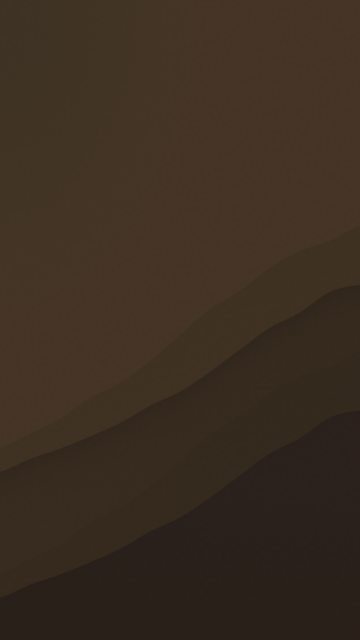
Reproduce this background procedurally as a WebGL 2 fragment shader.

```glsl
#version 300 es
precision highp float;

uniform vec2 u_resolution;
out vec4 outColor;

const int LAST = 12;
const float REPEAT_DROP = 0.1966;

// Ridge heights at even steps from the left side to the right
const float UPPER_RIDGE[13] = float[13](
    0.301, 0.323, 0.346, 0.378, 0.402, 0.436, 0.477,
    0.517, 0.546, 0.582, 0.608, 0.624, 0.647);
const float LOWER_RIDGE[13] = float[13](
    0.263, 0.283, 0.299, 0.318, 0.339, 0.366, 0.388,
    0.419, 0.454, 0.488, 0.512, 0.544, 0.555);

// Smooth Catmull-Rom curve through the ridge heights
float ridgeHeight(float ridge[13], float x) {
    float s = clamp(x, 0.0, 1.0) * float(LAST);
    int i = min(int(s), LAST - 1);
    float t = s - float(i);
    float a = ridge[max(i - 1, 0)];
    float b = ridge[i];
    float c = ridge[i + 1];
    float d = ridge[min(i + 2, LAST)];
    return b + 0.5 * t * (c - a + t * (2.0 * a - 5.0 * b + 4.0 * c - d
         + t * (3.0 * (b - c) + d - a)));
}

vec2 hash2(vec2 p) {
    vec2 q = vec2(dot(p, vec2(127.1, 311.7)), dot(p, vec2(269.5, 183.3)));
    return fract(sin(q) * 43758.5);
}

// Distance to the nearest scattered cell point
float cellular(vec2 p) {
    vec2 cell = floor(p);
    float nearest = 1.0;
    for (int y = -1; y <= 1; y++) {
        for (int x = -1; x <= 1; x++) {
            vec2 neighbour = cell + vec2(x, y);
            nearest = min(nearest, distance(p, neighbour + hash2(neighbour)));
        }
    }
    return nearest;
}

// Lay one sheet over the colour, with a soft dark rim along its top edge
vec3 addSheet(vec3 base, vec3 sheet, float depth, float rim, float soft) {
    float shade = rim * exp(-max(depth, 0.0) / 0.025);
    return mix(base, sheet * (1.0 - shade), smoothstep(-soft, soft, depth));
}

void main() {
    vec2 uv = gl_FragCoord.xy / u_resolution;
    float soft = 1.0 / u_resolution.y;
    float upper = ridgeHeight(UPPER_RIDGE, uv.x) - uv.y;
    float lower = ridgeHeight(LOWER_RIDGE, uv.x) - uv.y;

    // Warm backdrop, slightly olive toward the upper left corner
    vec3 warm = vec3(0.271, 0.206, 0.150);
    vec3 olive = vec3(0.240, 0.198, 0.139);
    float corner = length((uv - vec2(0.0, 1.0)) * vec2(0.9, 1.0));
    vec3 color = mix(olive, warm, smoothstep(0.0, 0.55, corner));

    // Four sheets: the two ridges, then both repeated lower down
    vec3 firstSheet = mix(vec3(0.251, 0.196, 0.136), vec3(0.243, 0.193, 0.135), uv.x);
    vec3 secondSheet = mix(vec3(0.220, 0.171, 0.124), vec3(0.212, 0.166, 0.120), uv.x);
    vec3 thirdSheet = mix(vec3(0.212, 0.167, 0.116), vec3(0.202, 0.161, 0.115), uv.x);
    vec3 lastSheet = mix(vec3(0.163, 0.126, 0.098), vec3(0.169, 0.128, 0.112),
                         smoothstep(0.0, 0.25, uv.y));
    color = addSheet(color, firstSheet, upper, 0.01, soft);
    color = addSheet(color, secondSheet, lower, 0.11, soft);
    color = addSheet(color, thirdSheet, upper - REPEAT_DROP, 0.01, soft);
    color = addSheet(color, lastSheet, lower - REPEAT_DROP, 0.02, soft);

    // Faint paper grain
    vec2 grainPoint = uv * vec2(0.5625, 1.0) * 140.0;
    color += 0.006 * (cellular(grainPoint) - 0.45);

    outColor = vec4(color, 1.0);
}
```
